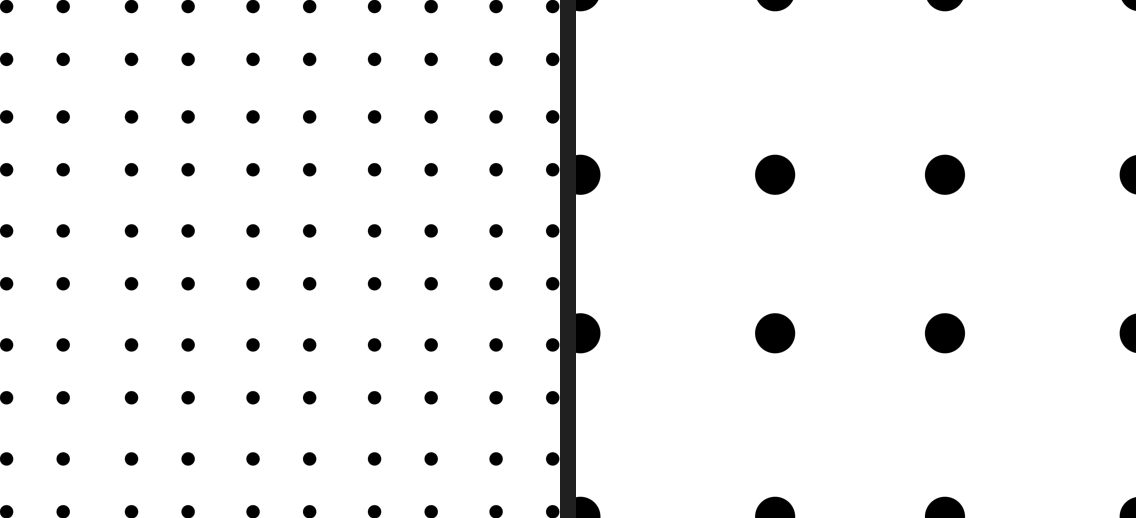
Left, the full canvas; right, a detail of the centre.
A Shadertoy shader for this pattern:

```glsl
// Black round dots on white, set in five pairs across and five pairs down.
// Each axis finds its nearest dot line on its own; the two offsets together
// give the distance to the closest dot. Lengths are in canvas heights.

const int PAIRS = 5;
const float DOT_RADIUS = 0.0129;
const vec2 PAIR_START = vec2(0.0193, 0.0056);
const vec2 PAIR_PERIOD = vec2(0.2346, 0.2201);
const vec2 PAIR_GAP = vec2(0.1093, 0.1020);
const vec2 FIRST_SHIFT = vec2(-0.0066, 0.0070);   // uneven first pair
const vec3 PAPER = vec3(1.0);
const vec3 INK = vec3(0.0);

// Distance along one axis to the nearest line of dots
float nearestLine(float x, float start, float period, float gap, float firstShift) {
    float nearest = 1e3;
    for (int i = 0; i < PAIRS; i++) {
        float first = start + period * float(i) + (i == 0 ? firstShift : 0.0);
        nearest = min(nearest, min(abs(x - first), abs(x - first - gap)));
    }
    return nearest;
}

// Antialiased coverage of a shape from its signed distance
float coverage(float dist, float pixel) {
    return 1.0 - smoothstep(-0.75 * pixel, 0.75 * pixel, dist);
}

void mainImage(out vec4 fragColor, in vec2 fragCoord) {
    float pixel = 1.0 / iResolution.y;
    // Rows are counted downward from the top edge
    vec2 p = vec2(fragCoord.x, iResolution.y - fragCoord.y) * pixel;

    vec2 offset = vec2(
        nearestLine(p.x, PAIR_START.x, PAIR_PERIOD.x, PAIR_GAP.x, FIRST_SHIFT.x),
        nearestLine(p.y, PAIR_START.y, PAIR_PERIOD.y, PAIR_GAP.y, FIRST_SHIFT.y));
    float dotDistance = length(offset) - DOT_RADIUS;

    fragColor = vec4(mix(PAPER, INK, coverage(dotDistance, pixel)), 1.0);
}
```
